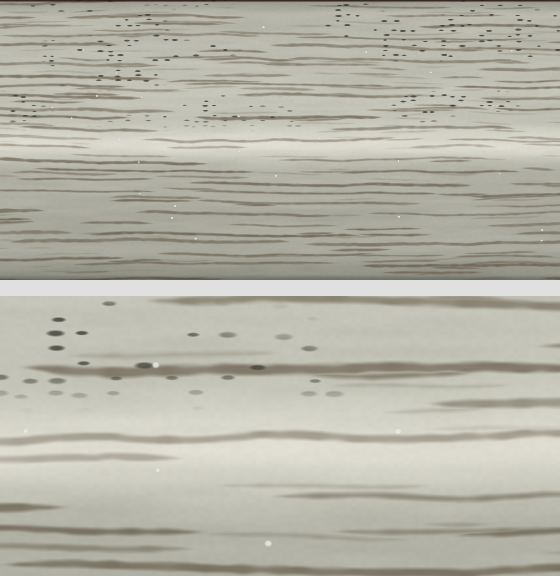
Top: the whole. Bottom: its middle third, enlarged.
This texture is drawn by a WebGL 1 fragment shader. Its source:

```glsl
precision highp float;
// Pale grey varnished wood: wavy dark grain dashes under a soft horizontal gloss band.
uniform vec2 u_resolution;

const vec3 GRAIN = vec3(0.425, 0.385, 0.325);
const vec3 PORE = vec3(0.20, 0.20, 0.17);
const vec3 DUST = vec3(0.93, 0.93, 0.89);
const vec3 RIM = vec3(0.16, 0.09, 0.08);

float hash(vec2 p) {
  vec3 q = fract(vec3(p.xyx) * 0.1031);
  q += dot(q, q.yzx + 33.33);
  return fract((q.x + q.y) * q.z);
}

float noise(vec2 p) {
  vec2 i = floor(p), f = fract(p);
  f = f * f * (3.0 - 2.0 * f);
  float low = mix(hash(i), hash(i + vec2(1.0, 0.0)), f.x);
  float high = mix(hash(i + vec2(0.0, 1.0)), hash(i + 1.0), f.x);
  return mix(low, high, f.y);
}

float ramp(float a, float b, float x) {
  return smoothstep(a, b, x);
}

// Coverage of tapered dashes laid along jittered, wobbling rows.
float grainLayer(vec2 p, float rows, float cellLength, float density,
                 float halfWidth, float blur, float seed) {
  float cover = 0.0;
  float rough = noise(p * vec2(45.0, 130.0) + seed);
  for (int k = -1; k <= 1; k++) {
    float row = floor(p.y * rows) + float(k);
    float x = p.x / cellLength + 7.0 * hash(vec2(row, seed));
    vec2 id = vec2(floor(x) + 11.0 * seed, row + 5.0);
    float reach = mix(0.16, 0.5, hash(id + 17.3));
    float middle = 0.5 + (hash(id + 41.7) - 0.5) * (1.0 - 2.0 * reach);
    float fromEnd = (reach - abs(fract(x) - middle)) * cellLength;
    float wobble = noise(vec2(p.x * 9.0, row * 3.7 + seed)) - 0.5;
    float center = (row + mix(0.2, 0.8, hash(id + 71.1))) / rows + wobble * 0.008;
    float width = halfWidth * mix(0.65, 1.2, hash(id + 93.9));
    width *= (0.75 + 0.5 * rough) * ramp(-0.01, 0.07, fromEnd);
    float line = 1.0 - ramp(width - blur, width + blur, abs(p.y - center));
    line *= ramp(0.0, 0.03, fromEnd) * step(hash(id + 123.4), density);
    line *= mix(0.65, 1.0, hash(id + 151.2)) * (0.8 + 0.2 * rough);
    cover = max(cover, line);
  }
  return cover;
}

// Sparse small ellipses, one candidate per grid cell.
float specks(vec2 p, vec2 cell, vec2 radius, float density, float seed) {
  vec2 id = floor(p / cell);
  vec2 jitter = vec2(hash(id + seed), hash(id + seed + 37.0));
  vec2 d = (fract(p / cell) - mix(vec2(0.3), vec2(0.7), jitter)) * cell / radius;
  float size = mix(0.6, 1.1, hash(id + seed + 59.0));
  float shape = 1.0 - ramp(size * 0.5, size * 1.3, length(d));
  return shape * step(hash(id + seed + 83.0), density);
}

// Base colour of the rounded surface, from bottom (0) to top (1).
vec3 surface(float y, float gloss) {
  float tone = mix(0.56, 0.665, ramp(0.0, 0.13, y));
  tone += 0.025 * ramp(0.2, 0.42, y) + 0.065 * ramp(0.38, 0.48, y);
  tone -= 0.035 * ramp(0.65, 0.93, y) + 0.10 * ramp(0.94, 1.0, y);
  tone += 0.105 * gloss;
  vec3 tint = mix(vec3(0.0, 0.004, -0.047), vec3(0.008, 0.0, -0.045), gloss);
  return vec3(tone) + tint;
}

void main() {
  vec2 p = gl_FragCoord.xy / u_resolution.y;
  float pixel = 1.0 / u_resolution.y;
  float blur = max(0.0034, 0.8 * pixel);

  // Gloss band and cloudy varnish
  float glossOffset = (p.y - 0.485 - 0.008 * (noise(p * vec2(3.0, 1.0)) - 0.5)) / 0.052;
  float gloss = exp(-glossOffset * glossOffset);
  vec3 color = surface(p.y, gloss);
  float cloud = noise(p * vec2(3.0, 22.0)) - 0.5;
  float streak = noise(p * vec2(10.0, 85.0) + 19.0) - 0.5;
  float fine = noise(p * vec2(160.0, 220.0)) - 0.5;
  color += 0.035 * cloud + 0.028 * streak + 0.016 * fine;

  // Grain follows a shared gentle bend
  vec2 q = p;
  q.y += 0.026 * (noise(p * vec2(1.8, 4.0) + 8.0) - 0.5);
  q.y += 0.007 * (noise(p * vec2(6.0, 9.0) + 3.0) - 0.5);
  float grain = grainLayer(q, 27.0, 1.05, 0.86, 0.0046, blur, 3.0);
  grain = max(grain, 0.9 * grainLayer(q, 39.0, 0.46, 0.4, 0.0038, blur, 8.0));
  float faint = grainLayer(q, 46.0, 0.3, 0.3, 0.0028, blur, 14.0);
  grain = max(grain, 0.4 * faint);
  vec3 grainColor = GRAIN + 0.05 * ramp(0.3, 0.8, p.y);
  color = mix(color, grainColor, grain * (0.94 - 0.42 * gloss));

  // Open pores gather in patches on the upper half; dust lies anywhere
  float patchMask = ramp(0.55, 0.75, noise(p * vec2(4.0, 11.0) + 27.0));
  patchMask *= ramp(0.52, 0.6, p.y);
  float pores = specks(p, vec2(0.034, 0.018), vec2(0.011, 0.0038), 0.3, 5.0);
  color = mix(color, PORE, pores * patchMask * 0.75);
  float dust = specks(p, vec2(0.04), vec2(0.0042, 0.0036), 0.025, 21.0);
  color = mix(color, DUST, dust * 0.8);

  // Shaded rims
  color *= 1.0 - 0.22 * (1.0 - ramp(0.0, 0.022, p.y));
  color = mix(color, RIM, ramp(0.99, 0.999, p.y) * 0.9);
  gl_FragColor = vec4(color, 1.0);
}
```
